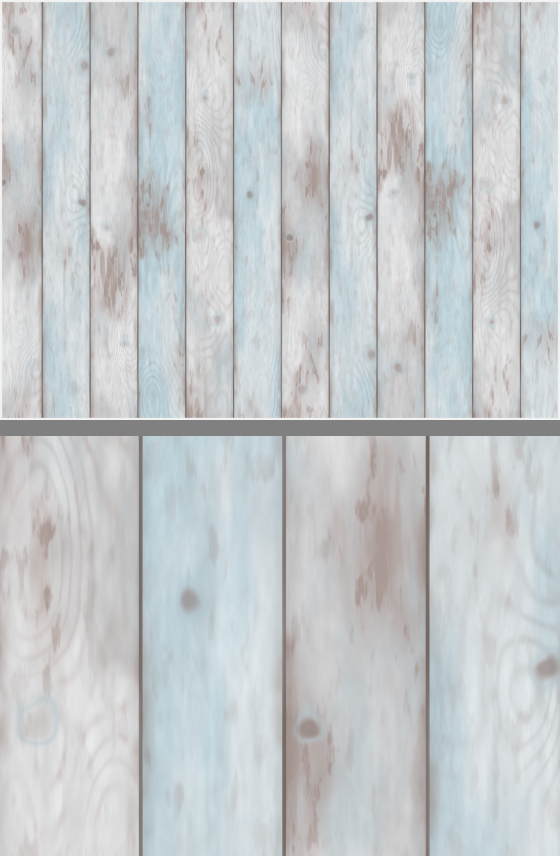
Top: the whole. Bottom: its middle third, enlarged.
This texture is drawn by a WebGL 1 fragment shader. Its source:

```glsl
precision highp float;

uniform vec2 u_resolution;

#define PLANKS 11.71
#define FIRST_CUT 0.116
#define PLANK_LENGTH 8.78
#define UNIQUE_PLANKS 6.0
#define SEAM 0.013
#define BORDER 0.005
#define BLUE_PAINT vec3(0.745, 0.828, 0.858)
#define GREY_PAINT vec3(0.790, 0.792, 0.796)
#define PALE_PAINT vec3(0.892, 0.894, 0.896)
#define BARE_WOOD vec3(0.63, 0.555, 0.53)
#define SEAM_COLOR vec3(0.45, 0.40, 0.38)

float hash(vec2 p) {
  vec3 a = fract(p.xyx * 0.1031);
  a += dot(a, a.yzx + 33.33);
  return fract((a.x + a.y) * a.z);
}

float noise(vec2 p) {
  vec2 i = floor(p);
  vec2 f = fract(p);
  f = f * f * (3.0 - 2.0 * f);
  float low = mix(hash(i), hash(i + vec2(1.0, 0.0)), f.x);
  float high = mix(hash(i + vec2(0.0, 1.0)), hash(i + vec2(1.0, 1.0)), f.x);
  return mix(low, high, f.y);
}

float fbm(vec2 p) {
  float sum = 0.0;
  float amplitude = 0.53;
  for (int i = 0; i < 4; i++) {
    sum += amplitude * noise(p);
    p = p * 2.03 + 7.1;
    amplitude *= 0.5;
  }
  return sum;
}

// x: knot core, y: rim, z: how far the grain bends around the knots
vec3 knots(vec2 q, float id) {
  vec3 result = vec3(0.0);
  for (int i = 0; i < 3; i++) {
    vec2 key = vec2(id * 3.7 + 1.0, float(i) * 5.3 + 2.0);
    vec2 center = vec2(0.14 + 0.72 * hash(key),
                       (float(i) + 0.15 + 0.7 * hash(key + 11.0)) * PLANK_LENGTH / 3.0);
    float radius = mix(0.07, 0.14, hash(key + 23.0));
    float strength = mix(0.1, 0.9, hash(key + 37.0));
    vec2 offset = (q - center) * vec2(1.0, 0.85);
    float d = length(offset) + 0.09 * (noise(q * 9.0 + id) - 0.5);
    float rim = (d - radius) / 0.03;
    result.x = max(result.x, strength * (1.0 - smoothstep(radius * 0.2, radius, d)));
    result.y = max(result.y, exp(-rim * rim));
    result.z += exp(-dot(offset, offset * vec2(9.0, 4.0)));
  }
  return result;
}

void main() {
  vec2 uv = gl_FragCoord.xy / u_resolution;
  float pixel = PLANKS / u_resolution.x;

  // Plank layout: the second set of six is the first turned upside down
  float across = uv.x * PLANKS + FIRST_CUT;
  float index = floor(across);
  float id = mod(index, UNIQUE_PLANKS);
  float flipped = step(UNIQUE_PLANKS, index);
  vec2 q = vec2(fract(across), mix(uv.y, 1.0 - uv.y, flipped) * PLANK_LENGTH);
  vec2 s = q + vec2(id * 17.3, id * 5.9);
  float edge = min(q.x, 1.0 - q.x);

  // Paint: grey and blue planks alternate, faded in long clouds
  float blue = mod(id, 2.0) * mix(0.8, 1.0, hash(vec2(id, 4.0)));
  float fade = smoothstep(0.38, 0.62, fbm(s * vec2(1.3, 0.45) + 3.0));
  vec3 color = mix(GREY_PAINT, BLUE_PAINT, blue);
  float wash = smoothstep(0.45, 0.68, fbm(s * vec2(2.0, 0.7) + 41.0));
  color = mix(color, BLUE_PAINT, 0.4 * wash * (1.0 - blue));
  color = mix(color, PALE_PAINT, fade * mix(0.85, 0.62, blue));

  // Grain: fine streaks, mottling and arched growth lines bent by the knots
  vec3 knot = knots(q, id);
  float streak = fbm(s * vec2(13.0, 1.6));
  float mottle = fbm(s * vec2(20.0, 8.0) + 9.0);
  float growth = noise(s * vec2(1.8, 0.42)) + 0.2 * noise(s * vec2(3.0, 1.3)) + 0.35 * knot.z;
  growth += 0.02 * noise(s * vec2(8.0, 5.0));
  float arches = pow(0.5 + 0.5 * sin(growth * 66.0), 3.0);
  float archMask = smoothstep(0.4, 0.7, noise(s * vec2(1.3, 0.5) + 27.0));
  color += 0.10 * (streak - 0.5) + 0.05 * (mottle - 0.5);
  color -= vec3(0.04, 0.055, 0.06) * arches * mix(0.15, 1.0, archMask) * smoothstep(0.2, 0.6, streak);

  // Wear: broad stains, bare patches, ragged scratches and rubbed edges
  float bareness = fbm(s * vec2(1.4, 0.55) + 63.0);
  float stain = smoothstep(0.46, 0.72, bareness);
  float patches = smoothstep(0.52, 0.82, bareness);
  float scratches = smoothstep(0.56, 0.76, fbm(s * vec2(13.0, 3.5) + 15.0));
  float rubbed = (1.0 - smoothstep(0.0, 0.13, edge)) * smoothstep(0.42, 0.75, fbm(s * vec2(3.0, 1.6) + 80.0));
  float wear = 0.17 * stain + patches * smoothstep(0.3, 0.7, streak) * 0.6;
  wear += scratches * (0.14 + 0.4 * stain) + rubbed * 0.5;
  color = mix(color, BARE_WOOD, clamp(wear, 0.0, 0.8));

  // Knots: brown core with a cool painted rim
  color = mix(color, BLUE_PAINT * 0.92, 0.4 * knot.y);
  color = mix(color, BARE_WOOD * 0.85, 0.8 * knot.x);

  // Seams with a soft shadow
  float seam = 1.0 - smoothstep(SEAM - 0.7 * pixel, SEAM + 0.7 * pixel, edge);
  float depth = mix(0.65, 1.0, noise(vec2(floor(across + 0.5) * 9.0, uv.y * 14.0)));
  color *= 1.0 - 0.09 * exp(-edge * 22.0);
  color = mix(color, SEAM_COLOR, seam * depth);

  // Pale outer border
  vec2 margin = min(uv, 1.0 - uv) * vec2(u_resolution.x / u_resolution.y, 1.0);
  float inside = smoothstep(BORDER - 0.002, BORDER + 0.002, min(margin.x, margin.y));
  color = mix(vec3(0.95), color, inside);

  gl_FragColor = vec4(clamp(color, 0.0, 1.0), 1.0);
}
```
